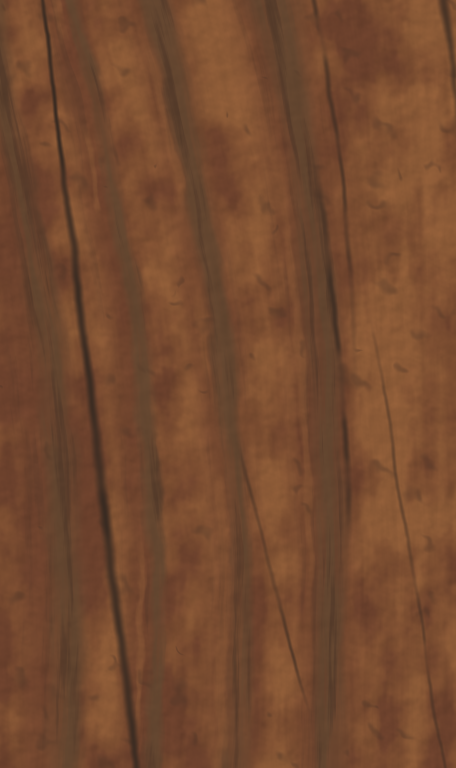
A WebGL 1 fragment shader for this texture:

```glsl
precision highp float;
// Weathered brown timber: bowed grain bands, mottled pitted wood and long dark cracks.
uniform vec2 u_resolution;

const vec3 HONEY = vec3(0.550, 0.355, 0.215);
const vec3 BROWN = vec3(0.485, 0.303, 0.190);
const vec3 RUST  = vec3(0.420, 0.252, 0.172);
const vec3 UMBER = vec3(0.385, 0.272, 0.185);
const vec3 SHADE = vec3(0.300, 0.205, 0.150);
const vec3 INK   = vec3(0.225, 0.168, 0.132);

float hash(vec2 p) {
  vec3 q = fract(vec3(p.xyx) * 0.1031);
  q += dot(q, q.yzx + 33.33);
  return fract((q.x + q.y) * q.z);
}

float noise(vec2 p) {
  vec2 i = floor(p), f = fract(p);
  f = f * f * (3.0 - 2.0 * f);
  float low = mix(hash(i), hash(i + vec2(1.0, 0.0)), f.x);
  float high = mix(hash(i + vec2(0.0, 1.0)), hash(i + 1.0), f.x);
  return mix(low, high, f.y);
}

float fbm(vec2 p) {
  float sum = 0.0, amp = 0.533;
  for (int i = 0; i < 4; i++) {
    sum += amp * noise(p);
    p = mat2(1.6, 1.2, -1.2, 1.6) * p + 17.3;
    amp *= 0.5;
  }
  return sum;
}

// Soft stripe along the grain
float band(float u, float centre, float halfWidth) {
  float d = abs(u - centre);
  return 1.0 - smoothstep(halfWidth * 0.3, halfWidth * 1.55, d);
}

// Weathered stripe whose width swells and thins with depth s
float weathered(float u, float s, float centre, float halfWidth) {
  float swell = 0.65 + 0.7 * noise(vec2(s * 5.0, centre * 60.0));
  return band(u, centre, halfWidth * swell);
}

// Split following start + slope * s + bow * s * s; gaps breaks it up
float crack(vec2 q, vec3 path, vec2 span, float halfWidth, float gaps) {
  float s = q.y;
  float centre = path.x + path.y * s + path.z * s * s;
  centre += 0.012 * (fbm(vec2(s * 16.0, path.x * 50.0)) - 0.5);
  float fade = smoothstep(span.x, span.x + 0.1, s) * (1.0 - smoothstep(span.y - 0.1, span.y, s));
  float broken = smoothstep(0.25, 0.7, noise(vec2(s * 21.0, path.x * 90.0)));
  float w = halfWidth * (0.6 + 0.8 * noise(vec2(s * 13.0, path.x * 80.0)));
  float line = 1.0 - smoothstep(0.0, w + 0.0045, abs(q.x - centre));
  return fade * line * mix(1.0, broken, gaps);
}

// Scattered ragged hollows
float hollows(vec2 p, float density) {
  p += 0.5 * vec2(noise(p * 3.0), noise(p * 3.0 + 7.0));
  vec2 cell = floor(p);
  float result = 0.0;
  for (int j = -1; j <= 1; j++) {
    for (int i = -1; i <= 1; i++) {
      vec2 id = cell + vec2(float(i), float(j));
      vec2 d = p - id - vec2(hash(id + 3.1), hash(id + 8.7));
      float r = mix(0.12, 0.42, hash(id + 5.3));
      float pit = 1.0 - smoothstep(0.1 * r, r, length(vec2(d.x + 0.5 * d.y, d.y)));
      result = max(result, pit * step(hash(id + 1.9), density));
    }
  }
  return result;
}

float relief(vec2 p) {
  return fbm(p * vec2(21.0, 24.0)) + 0.35 * fbm(p * vec2(52.0, 44.0));
}

void main() {
  vec2 p = gl_FragCoord.xy / u_resolution.x;
  vec2 q = gl_FragCoord.xy / u_resolution;
  q.y = 1.0 - q.y;
  float s = q.y;

  // Grain coordinate: lines sweep right, then straighten downward
  float bow = (0.445 - 0.265 * s) * s * (1.0 - 0.9 * smoothstep(0.5, 1.05, q.x));
  float u = q.x - bow + 0.018 * (fbm(vec2(q.x * 5.0, s * 7.0)) - 0.5);
  float ragged = u + 0.024 * (fbm(vec2(u * 38.0, s * 22.0)) - 0.5);

  // Mottled base wood
  float streak = fbm(vec2(u * 13.0, s * 1.8) + 4.0);
  float mottle = fbm(p * vec2(14.0, 11.0) + 9.0);
  float heart = band(u, 0.475, 0.06) + 0.7 * band(u, 0.80, 0.09) + 0.5 * band(u, 0.25, 0.045);
  float tone = 0.47 * streak + 0.53 * mottle + 0.07 * heart - 0.05 * smoothstep(0.6, 1.0, s) - 0.015;
  vec3 color = mix(RUST, BROWN, smoothstep(0.34, 0.50, tone));
  color = mix(color, HONEY, smoothstep(0.47, 0.64, tone));

  // Reddish borders around the weathered grey-brown bands
  float border = max(band(ragged, 0.13, 0.045), band(ragged, 0.33, 0.055));
  border = max(border, max(band(ragged, 0.59, 0.085), band(ragged, -0.08, 0.06)));
  color = mix(color, RUST, 0.7 * border * smoothstep(0.25, 0.6, mottle + 0.08));
  float grey = max(weathered(ragged, s, -0.04, 0.030), weathered(ragged, s, 0.158, 0.017));
  grey = max(grey, weathered(ragged, s, 0.342, 0.027));
  grey = max(grey, weathered(ragged, s, 0.598, 0.040));
  float patchy = smoothstep(0.30, 0.62, fbm(vec2(u * 42.0, s * 6.0) + 2.0));
  color = mix(color, UMBER, grey * mix(0.4, 0.95, patchy));
  float strands = smoothstep(0.52, 0.78, fbm(vec2(u * 60.0, s * 8.0) + 31.0));
  color = mix(color, SHADE, 0.6 * strands * max(grey, 0.45 * border));
  float rim = band(ragged, 0.302, 0.010) + band(ragged, 0.535, 0.012) + band(ragged, 0.120, 0.008);
  color = mix(color, HONEY, 0.45 * rim * smoothstep(0.45, 0.75, noise(vec2(u * 9.0, s * 9.0))));

  // Surface relief, fibres and hollows
  float slope = relief(p) - relief(p + vec2(-0.007, 0.009));
  float fibre = fbm(vec2(u * 60.0, s * 8.0)) - 0.5;
  float soft = 1.0 - 0.45 * grey;
  color *= 1.0 + soft * 0.20 * slope + 0.08 * fibre;
  float pit = hollows(p * vec2(15.0, 14.0), 0.25);
  color = mix(color, SHADE, 0.36 * pit * soft);

  // Long main split, then finer broken checks
  float mainWidth = 0.003 + 0.009 * smoothstep(0.1, 0.5, s);
  float split = crack(q, vec3(0.094, 0.205, 0.0), vec2(-0.12, 1.12), mainWidth, 0.2);
  split = max(split, 0.60 * crack(q, vec3(0.69, 0.33, -0.30), vec2(-0.12, 0.52), 0.004, 0.7));
  split = max(split, 0.75 * crack(q, vec3(0.63, 0.34, -0.21), vec2(0.18, 0.72), 0.007, 0.7));
  split = max(split, 0.65 * crack(q, vec3(0.26, 0.45, 0.0), vec2(0.56, 0.95), 0.003, 0.5));
  split = max(split, 0.45 * crack(q, vec3(0.70, 0.275, 0.0), vec2(0.40, 1.12), 0.002, 0.6));
  split = max(split, 0.75 * crack(q, vec3(0.975, 0.20, 0.0), vec2(-0.12, 0.2), 0.010, 0.2));
  color = mix(color, INK, split);

  gl_FragColor = vec4(color, 1.0);
}
```
